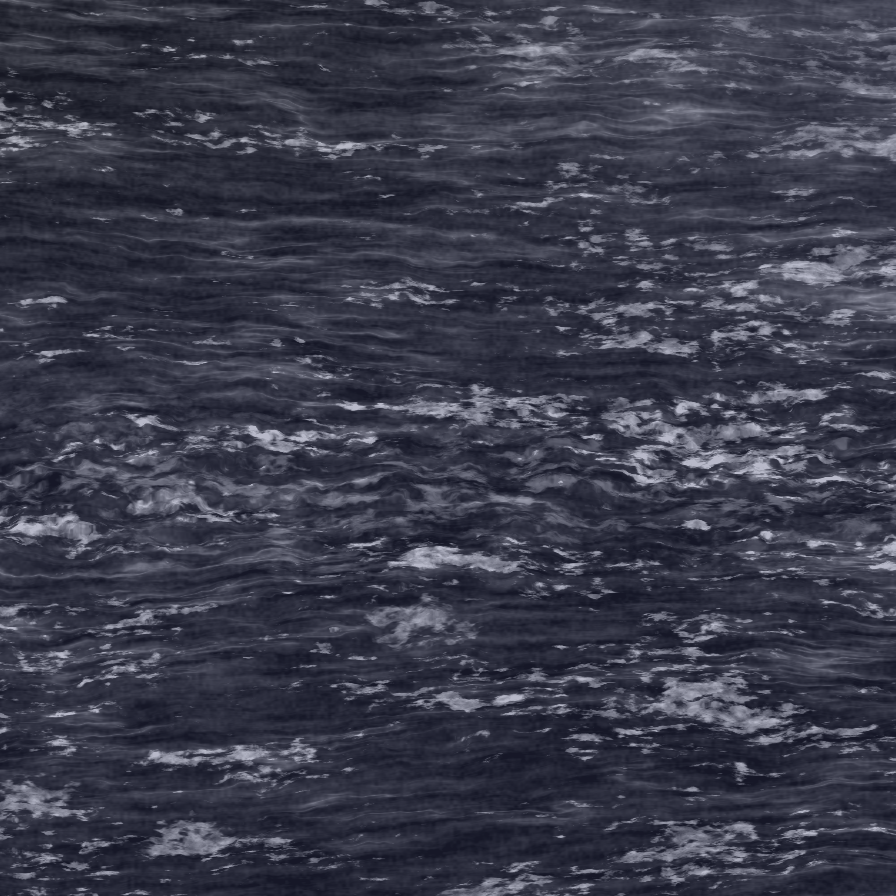
Give the GLSL for this texture, as a Shadertoy shader.

```glsl
// Dark blue-black granite slab with pale, nearly horizontal mineral streaks.
// Layered sines bend the bedding; stretched fractal noise makes wisps and flecks,
// and sparse cellular noise places a few broken quartz lumps.

float hash(vec2 p) {
    vec3 q = fract(p.xyx * vec3(0.1031, 0.1030, 0.0973));
    q += dot(q, q.yzx + 33.33);
    return fract((q.x + q.y) * q.z);
}

float noise(vec2 p) {
    vec2 cell = floor(p), f = fract(p);
    f = f * f * (3.0 - 2.0 * f);
    float low = mix(hash(cell), hash(cell + vec2(1, 0)), f.x);
    float high = mix(hash(cell + vec2(0, 1)), hash(cell + vec2(1, 1)), f.x);
    return mix(low, high, f.y);
}

float fbm(vec2 p) {
    float sum = 0.0, weight = 0.48;
    for (int i = 0; i < 4; i++) {
        sum += weight * noise(p);
        p = p * 2.03 + vec2(17.3, 9.1);
        weight *= 0.58;
    }
    return sum / 1.013;
}

// Bends the bedding planes: gentle tilt, long waves and small crumples.
vec2 bend(vec2 p, float crumple) {
    float shift = 0.11 * (p.y - 0.55) * p.x;
    shift += 0.008 * sin(5.0 * p.x + 7.0 * p.y) + 0.003 * sin(13.0 * p.x - 19.0 * p.y);
    shift += (0.009 + 0.008 * crumple) * (fbm(p * vec2(14.0, 26.0)) - 0.5) * 2.0;
    return p + vec2(0.0, shift);
}

// Sparse ragged lumps, at most one in each cell.
float lumps(vec2 p) {
    vec2 g = p * vec2(8.0, 20.0), cell = floor(g);
    float ragged = fbm(p * vec2(38.0, 100.0)) - 0.5, best = 0.0;
    for (int y = -1; y <= 1; y++)
    for (int x = -1; x <= 1; x++) {
        vec2 id = cell + vec2(x, y);
        vec2 center = id + 0.2 + 0.6 * vec2(hash(id + 41.0), hash(id + 83.0));
        float size = 0.14 + 0.24 * hash(id + 127.0);
        float d = length((g - center) * vec2(0.8, 1.0)) + 1.1 * ragged;
        float present = step(0.95, hash(id + 211.0));
        best = max(best, present * (1.0 - smoothstep(size * 0.4, size * 1.2, d)));
    }
    return best;
}

// Long soft seams with a crisp upper edge and a hazy underside.
float seams(vec2 p) {
    float sum = 0.0;
    for (int i = 0; i < 5; i++) {
        float k = float(i);
        float height = 0.50 + 0.083 * k + 0.020 * sin(3.5 * p.x + 2.4 * k)
                     + 0.006 * sin(13.0 * p.x + 5.0 * k) + 0.003 * sin(31.0 * p.x + k);
        float d = p.y - height;
        float glow = exp(-abs(d) * (d < 0.0 ? 95.0 : 300.0));
        sum += glow * smoothstep(-0.2, 0.9, sin(4.0 * p.x + 1.9 * k + 0.6));
    }
    return sum;
}

void mainImage(out vec4 fragColor, in vec2 fragCoord) {
    vec2 p = fragCoord / iResolution.y;
    float milky = exp(-pow((p.y - 0.46) / 0.085, 2.0));
    vec2 q = bend(p, milky);
    float crystal = fbm(q * vec2(75.0, 140.0) + 7.0);

    // Dark bedding and broad light falling from the upper right
    float bands = fbm(q * vec2(3.0, 22.0) + 5.0);
    float fine = fbm(q * vec2(12.0, 110.0) + 31.0);
    float light = smoothstep(0.5, 1.1, p.y) * smoothstep(0.2, 1.0, p.x);
    float tone = 0.150 + 0.22 * (fine - 0.5) + 0.06 * (bands - 0.5) + 0.13 * light;

    // Grey wisps along the contours of stretched noise
    float ridge = 1.0 - abs(2.0 * fbm(q * vec2(5.0, 48.0) + 57.0) - 1.0);
    float wispArea = smoothstep(0.38, 0.66, fbm(q * vec2(3.0, 14.0) + 73.0));
    tone += 0.17 * pow(ridge, 9.0) * wispArea * (0.2 + 1.6 * fine);
    tone += 0.13 * seams(q) * (0.1 + 0.9 * fine + 0.7 * crystal);

    // Speckled milky belt
    float speckle = fbm(q * vec2(32.0, 100.0) + 91.0) + 0.4 * (crystal - 0.5);
    tone += 0.24 * milky * smoothstep(0.45, 0.78, speckle);

    // Long and short bright flecks, clustered and broken up by crystals
    float cluster = 0.85 * (fbm(q * vec2(4.0, 22.0) + 113.0) - 0.5);
    float broken = 0.45 * (crystal - 0.5);
    float longFleck = fbm(q * vec2(17.0, 115.0) + 139.0) + cluster + broken;
    float shortFleck = fbm(q * vec2(36.0, 150.0) + 171.0) + cluster + broken;
    float bright = max(smoothstep(0.68, 0.87, longFleck),
                       0.8 * smoothstep(0.70, 0.88, shortFleck));
    bright *= 1.0 - 0.7 * light;
    float lump = lumps(q) * (1.0 - 0.7 * light);
    tone += (0.32 * bright + 0.30 * lump * (1.0 - bright)) * (0.2 + 1.6 * crystal);

    // Fine mineral grain
    tone += 0.05 * (noise(p * 250.0) - 0.5) + 0.07 * (crystal - 0.5);
    tone = clamp(tone, 0.085, 0.72);

    vec3 slate = vec3(tone, tone + 0.007, tone + 0.068);
    slate.b -= 0.018 * (1.0 - p.x) * smoothstep(0.5, 1.0, p.y);
    fragColor = vec4(slate, 1.0);
}
```
